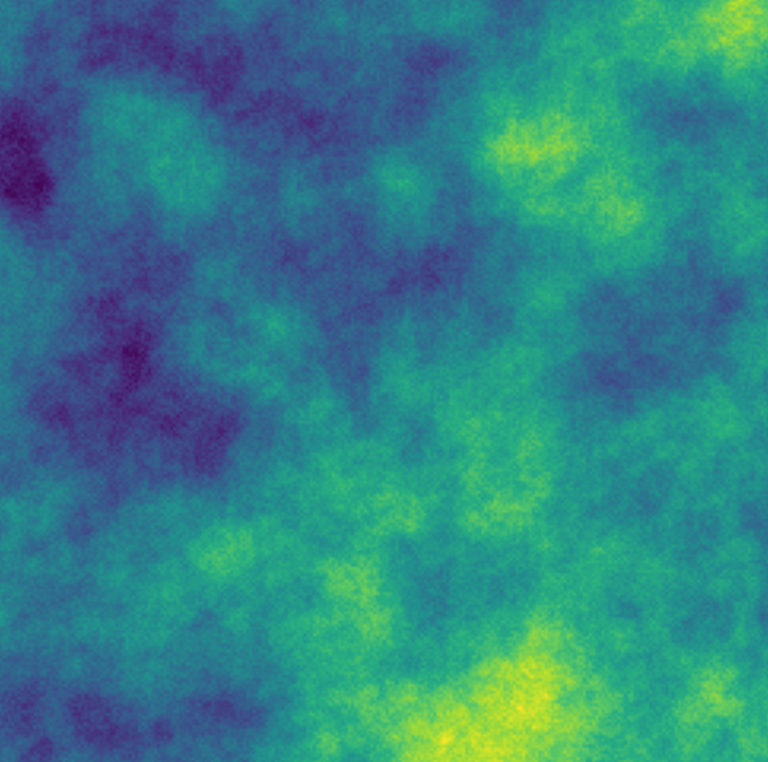
A WebGL 2 fragment shader for this texture:

```glsl
#version 300 es
precision highp float;

uniform vec2 u_resolution;
out vec4 fragColor;

const int   OCTAVES    = 7;
const float BASE_FREQ  = 3.8;    // largest clouds per canvas height
const float LACUNARITY = 1.97;
const float GAIN       = 0.66;   // amplitude kept per octave
const float CONTRAST   = 0.47;
const float MEAN_LEVEL = 0.495;
const float TILT       = 0.20;   // rise in level from left to right
const float GRAIN_FREQ = 240.0;  // fine cells per canvas height
const float GRAIN_AMP  = 0.085;
const float TURN       = 0.65;   // rotation between octaves, radians
const vec2  SEED       = vec2(17.3, 41.9);

const int STOPS = 9;
const vec3 PALETTE[STOPS] = vec3[STOPS](
    vec3(0.267, 0.005, 0.329),
    vec3(0.278, 0.173, 0.478),
    vec3(0.231, 0.318, 0.545),
    vec3(0.173, 0.443, 0.557),
    vec3(0.129, 0.565, 0.551),
    vec3(0.153, 0.678, 0.506),
    vec3(0.361, 0.784, 0.388),
    vec3(0.667, 0.863, 0.196),
    vec3(0.993, 0.906, 0.145)
);

float hash(vec2 p) {
    return fract(sin(dot(p, vec2(127.1, 311.7))) * 43758.5453);
}

// Value noise centred on zero
float valueNoise(vec2 p) {
    vec2 cell = floor(p);
    vec2 f = fract(p);
    vec2 w = f * f * (3.0 - 2.0 * f);
    float bottom = mix(hash(cell), hash(cell + vec2(1.0, 0.0)), w.x);
    float top = mix(hash(cell + vec2(0.0, 1.0)), hash(cell + vec2(1.0)), w.x);
    return mix(bottom, top, w.y) - 0.5;
}

// Rotated octaves, so that the lattices do not line up
float clouds(vec2 p) {
    float c = cos(TURN), s = sin(TURN);
    mat2 turn = mat2(c, s, -s, c);
    float sum = 0.0;
    float amplitude = 1.0;
    p = p * BASE_FREQ + SEED;
    for (int i = 0; i < OCTAVES; i++) {
        sum += amplitude * valueNoise(p);
        p = turn * p * LACUNARITY + SEED;
        amplitude *= GAIN;
    }
    return sum;
}

// Piecewise linear colour ramp
vec3 palette(float level) {
    float x = clamp(level, 0.0, 1.0) * float(STOPS - 1);
    int i = min(int(x), STOPS - 2);
    return mix(PALETTE[i], PALETTE[i + 1], x - float(i));
}

void main() {
    vec2 uv = gl_FragCoord.xy / u_resolution.y;
    float across = gl_FragCoord.x / u_resolution.x - 0.5;

    // Broad drift, clouds, then fine square grain
    float level = MEAN_LEVEL + TILT * across;
    level += CONTRAST * clouds(uv);
    level += GRAIN_AMP * valueNoise(uv * GRAIN_FREQ);

    fragColor = vec4(palette(level), 1.0);
}
```
